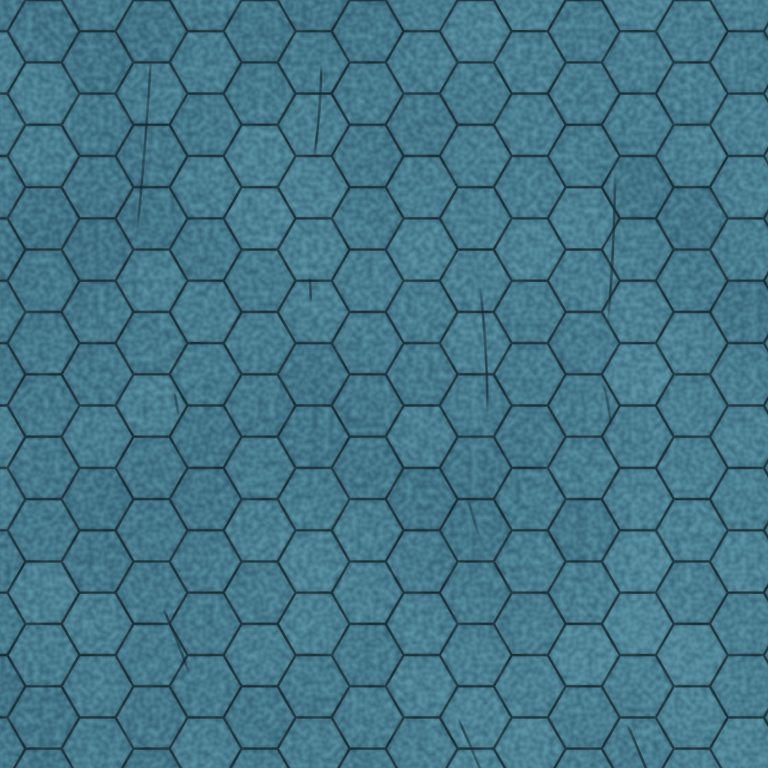
Write a three.js fragment shader that draws this pattern.

```glsl
varying vec2 vUv;

const float HEX_RADIUS = 0.0469;
const vec2 FIRST_CELL = vec2(0.0566, 0.9594);
const float LINE_CORE = 0.0004;
const float LINE_EDGE = 0.0028;
const int SCRATCH_COUNT = 11;

const vec3 DEEP_TEAL = vec3(0.235, 0.425, 0.505);
const vec3 PALE_TEAL = vec3(0.335, 0.555, 0.625);
const vec3 INK = vec3(0.09, 0.165, 0.195);

float hash(vec2 p) {
  vec3 q = fract(vec3(p.xyx) * 0.1031);
  q += dot(q, q.yzx + 33.33);
  return fract((q.x + q.y) * q.z);
}

// Unit gradient at a lattice corner, dotted with the offset from it
float cornerGradient(vec2 corner, vec2 offset) {
  float angle = 6.2832 * hash(corner);
  return dot(vec2(cos(angle), sin(angle)), offset);
}

float gradientNoise(vec2 p) {
  vec2 i = floor(p);
  vec2 f = fract(p);
  vec2 u = f * f * f * (f * (f * 6.0 - 15.0) + 10.0);
  vec2 e = vec2(1.0, 0.0);
  float low = mix(cornerGradient(i, f), cornerGradient(i + e, f - e), u.x);
  float high = mix(cornerGradient(i + e.yx, f - e.yx),
                   cornerGradient(i + e.xx, f - e.xx), u.x);
  return mix(low, high, u.y);
}

// Flat-topped hexagons: xy = cell index, z = distance to the nearest side
vec3 hexGrid(vec2 p, float radius) {
  vec2 period = radius * vec2(3.0, sqrt(3.0));
  vec2 a = mod(p + 0.5 * period, period) - 0.5 * period;
  vec2 b = mod(p, period) - 0.5 * period;
  vec2 local = dot(a, a) < dot(b, b) ? a : b;
  vec2 cell = floor(2.0 * (p - local) / period + 0.5);
  vec2 q = abs(local);
  float side = max(q.y, dot(q, vec2(0.5 * sqrt(3.0), 0.5)));
  return vec3(cell, 0.5 * period.y - side);
}

// Tapered, slightly bowed mark running down from its top end
float scratch(vec2 p, vec2 top, float size, float slant, float bow) {
  float t = (top.y - p.y) / size;
  float centre = top.x + size * (slant * t + bow * t * (1.0 - t));
  float d = abs(p.x - centre) / sqrt(1.0 + slant * slant);
  float ends = smoothstep(0.0, 0.12, t) * (1.0 - smoothstep(0.75, 1.0, t));
  return ends * (1.0 - smoothstep(0.0005, 0.0028, d));
}

// Evenly scattered marks, leaning more towards the bottom
float scratches(vec2 p) {
  float mark = 0.0;
  for (int i = 0; i < SCRATCH_COUNT; i++) {
    float n = float(i);
    vec2 spread = fract(vec2(0.06, 0.93) + n * vec2(0.7549, 0.5698));
    vec2 top = vec2(mix(0.15, 0.93, spread.x), spread.y);
    float rank = 1.0 - fract(n * 0.618);
    float size = mix(0.03, 0.25, rank * rank);
    float slant = mix(0.42, -0.08, smoothstep(0.1, 0.9, top.y));
    float bow = 0.3 * (hash(vec2(n, 7.0)) - 0.5);
    float strength = mix(0.5, 0.85, hash(vec2(n, 19.0)));
    mark = max(mark, strength * scratch(p, top, size, slant, bow));
  }
  return mark;
}

// Fine mottling, broad fading and a tone for each cell
float surfaceTone(vec2 p, vec2 cell) {
  float grain = 0.85 * gradientNoise(p * 140.0)
              + 0.5 * gradientNoise(p * 72.0 + 31.0);
  float fade = 0.35 * gradientNoise(p * 4.0 + 11.0) + 0.14 * (p.x - 0.5);
  float cellTone = 0.28 * (hash(cell + 57.0) - 0.5);
  return clamp(0.48 + grain + fade + cellTone, -0.15, 1.15);
}

void main() {
  vec3 hex = hexGrid(vUv - FIRST_CELL, HEX_RADIUS);
  vec3 color = mix(DEEP_TEAL, PALE_TEAL, surfaceTone(vUv, hex.xy));

  // Soft shade beside the seams, then the seams themselves
  color *= 1.0 - 0.08 * (1.0 - smoothstep(0.0, 0.007, hex.z));
  float wear = 0.82 + 0.25 * gradientNoise(vUv * 45.0 + 5.0);
  float seam = wear * (1.0 - smoothstep(LINE_CORE, LINE_EDGE, hex.z));
  color = mix(color, INK, seam);

  float broken = 0.85 + 0.5 * gradientNoise(vUv * 28.0 + 83.0);
  color = mix(color, INK, clamp(scratches(vUv) * broken, 0.0, 1.0));

  gl_FragColor = vec4(color, 1.0);
}
```
